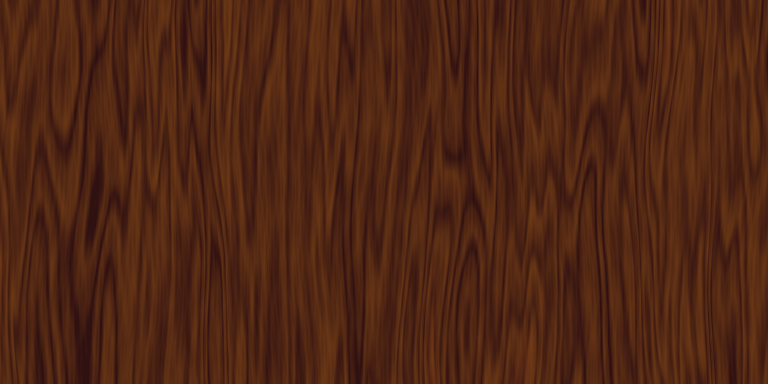
This texture is drawn by a Shadertoy shader. Its source:

```glsl
// Dark polished wood veneer with long vertical grain, nested rings and fine fibres.

vec2 hash2(vec2 cell) {
    vec3 q = fract(cell.xyx * vec3(0.1031, 0.1030, 0.0973));
    q += dot(q, q.yzx + 33.33);
    return fract((q.xx + q.yz) * q.zy);
}

// Cellular noise: distance to the nearest scattered point
float cellular(vec2 p) {
    vec2 cell = floor(p), local = fract(p);
    float nearest = 2.0;
    for (int j = -1; j <= 1; j++)
    for (int i = -1; i <= 1; i++) {
        vec2 offset = vec2(i, j);
        nearest = min(nearest, length(offset + hash2(cell + offset) - local));
    }
    return nearest;
}

// Layered sines, each layer bent and turned against the last
float swirl(vec2 p) {
    float sum = 0.0, amplitude = 0.6;
    p.x += 1.2 * sin(p.x * 0.37 + 1.0);
    for (int i = 0; i < 4; i++) {
        p += vec2(0.7, 0.5) * sin(p.yx * vec2(0.9, 0.6) + vec2(1.3, 4.1) * float(i + 1));
        sum += amplitude * sin(p.x) * cos(p.y);
        p = mat2(1.5, 0.3, -0.3, 1.5) * p + 2.7;
        amplitude *= 0.42;
    }
    return sum;
}

// Straight streaks that run the full height
float streaks(float x) {
    return 0.5 * sin(37.0 * x + 2.0 * sin(9.0 * x))
         + 0.5 * sin(83.0 * x + 3.0 * sin(13.0 * x + 1.0));
}

void mainImage(out vec4 fragColor, in vec2 fragCoord) {
    vec2 p = fragCoord / iResolution.y;
    vec2 bent = p;
    bent.x += 0.008 * sin(5.0 * p.y + 7.0 * p.x) + 0.003 * sin(13.0 * p.y - 11.0 * p.x);

    // Growth field and its contour rings, faded where too fine to resolve
    float growth = swirl(bent * vec2(28.0, 2.8));
    float broad = swirl(bent * vec2(15.0, 0.8) + 20.0);
    float straight = streaks(bent.x);
    float phase = 15.0 * growth + 4.0 * straight + 5.0 * broad;
    float clarity = 1.0 - smoothstep(1.6, 3.4, fwidth(phase));
    float ring = sin(phase + 0.6 * sin(phase));
    float darkLine = pow(0.5 - 0.5 * sin(phase), 7.0);

    // Tone: wide bands, rings, dark seams, fibres
    float tone = 0.58 + 0.2 * broad + 0.13 * straight + 0.07 * growth;
    tone += clarity * (0.32 * ring - (0.14 + 0.35 * smoothstep(-0.1, 0.5, -broad)) * darkLine);
    tone += 0.55 * (cellular(bent * vec2(120.0, 9.0)) - 0.5);
    tone += 0.2 * (cellular(bent * vec2(70.0, 2.0) + 9.0) - 0.5);
    tone -= 0.22 * smoothstep(0.6, 0.9, -growth);

    // Colour: brown ramp with a warmer glow in the pale hearts
    float heart = smoothstep(0.55, 0.9, growth);
    tone = clamp(tone + 0.2 * heart, -0.35, 1.25);
    vec3 color = mix(vec3(0.24, 0.10, 0.07), vec3(0.39, 0.20, 0.08), tone);
    color += vec3(0.03, 0.008, 0.003) * heart;
    fragColor = vec4(color, 1.0);
}
```
